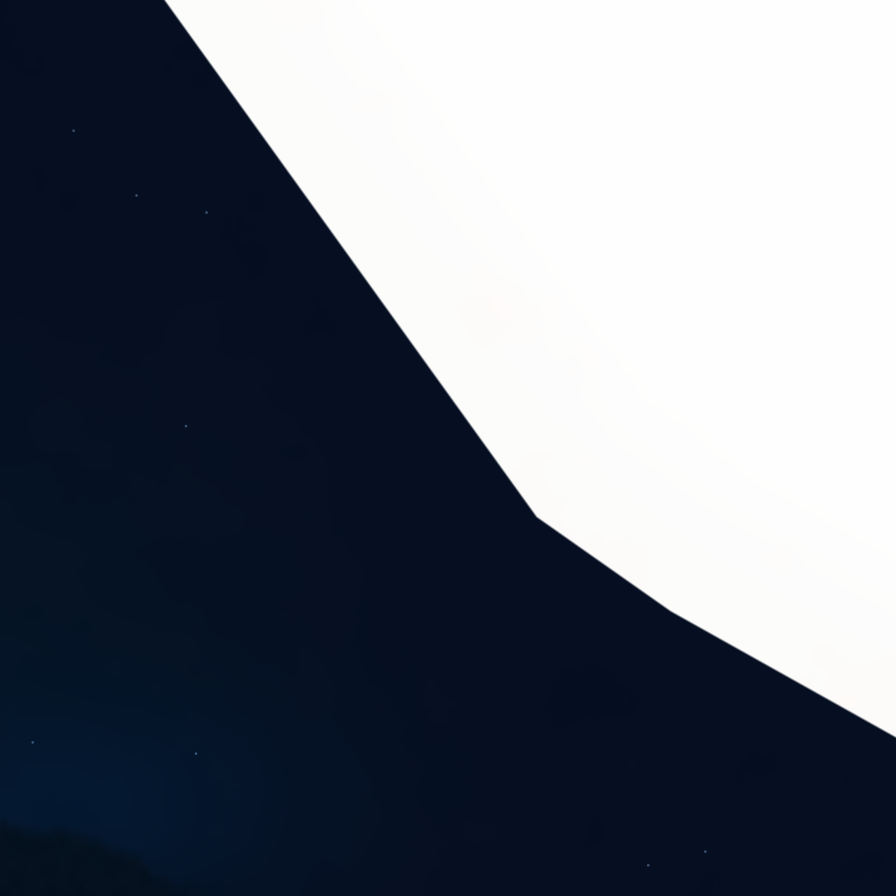
A three.js fragment shader for this background:

```glsl
// A night sky cut by a bright, convex white panel at the upper right.
// The panel is an intersection of half-planes; the sky is a gradient with
// a low blue glow, faint hashed stars and a soft noisy treeline.

varying vec2 vUv;

const vec3 NIGHT = vec3(0.022, 0.058, 0.130);
const vec3 TEAL = vec3(0.018, 0.082, 0.145);
const vec3 HORIZON_BLUE = vec3(0.012, 0.098, 0.195);
const vec3 TREE_DARK = vec3(0.016, 0.060, 0.105);
const vec3 STAR_TINT = vec3(0.22, 0.27, 0.32);
const vec3 PAPER = vec3(0.988, 0.988, 0.986);
const vec3 WARM_PAPER = vec3(0.995, 0.983, 0.974);
const float EDGE_SOFTNESS = 0.0016;

float hash(vec2 p) {
  vec3 q = fract(p.xyx * 0.1031);
  q += dot(q, q.yzx + 33.33);
  return fract((q.x + q.y) * q.z);
}

float valueNoise(vec2 p) {
  vec2 cell = floor(p);
  vec2 f = fract(p);
  f = f * f * (3.0 - 2.0 * f);
  float low = mix(hash(cell), hash(cell + vec2(1.0, 0.0)), f.x);
  float high = mix(hash(cell + vec2(0.0, 1.0)), hash(cell + 1.0), f.x);
  return mix(low, high, f.y);
}

float fbm(vec2 p) {
  float sum = 0.0;
  float amplitude = 0.5;
  for (int i = 0; i < 4; i++) {
    sum += amplitude * valueNoise(p);
    p = p * 2.03 + 17.0;
    amplitude *= 0.5;
  }
  return sum;
}

// Signed distance to the line a-b, positive on its left side.
float sideOf(vec2 p, vec2 a, vec2 b) {
  vec2 along = normalize(b - a);
  return dot(p - a, vec2(-along.y, along.x));
}

// Distance inside the panel, positive within it.
float panelDistance(vec2 p) {
  vec2 top = vec2(0.1836, 1.0);
  vec2 corner = vec2(0.599, 0.423);
  vec2 bend = vec2(0.7487, 0.3177);
  vec2 right = vec2(1.0, 0.177);
  float steep = sideOf(p, top, corner);
  float middle = sideOf(p, corner, bend);
  float shallow = sideOf(p, bend, right);
  return min(steep, min(middle, shallow));
}

float glow(vec2 p, vec2 center, vec2 radius) {
  vec2 d = (p - center) / radius;
  return exp(-dot(d, d));
}

// One small star in a few of the grid cells.
float stars(vec2 p, float cells, float density) {
  vec2 cell = floor(p * cells);
  vec2 offset = 0.2 + 0.6 * vec2(hash(cell + 5.0), hash(cell + 41.0));
  float present = step(1.0 - density, hash(cell + 13.0));
  float d = length(p - (cell + offset) / cells);
  return present * (1.0 - smoothstep(0.0005, 0.0022, d));
}

vec3 skyColor(vec2 p) {
  // Wide teal haze, then the brighter blue near the horizon
  vec3 color = mix(NIGHT, TEAL, 0.75 * glow(p, vec2(-0.02, 0.30), vec2(0.30, 0.24)));
  color = mix(color, HORIZON_BLUE, 0.85 * glow(p, vec2(0.08, 0.10), vec2(0.24, 0.13)));
  color += 0.008 * (fbm(p * 14.0) - 0.47);
  color += STAR_TINT * stars(p, 16.0, 0.06);

  // Blurred treeline in the lower left corner
  float ridge = 0.075 - 0.065 * smoothstep(0.06, 0.22, p.x);
  ridge += 0.035 * (fbm(vec2(p.x * 32.0, 3.0)) - 0.47);
  float trees = 1.0 - smoothstep(-0.012, 0.012, p.y - ridge);
  trees *= 1.0 - smoothstep(0.16, 0.26, p.x);
  vec3 foliage = TREE_DARK + 0.025 * (fbm(p * 55.0) - 0.47);
  return mix(color, foliage, 0.85 * trees);
}

// Faint mottling by the edge that clears to white further in.
vec3 panelColor(vec2 p, float inside) {
  float mottling = smoothstep(0.45, 0.75, fbm(p * 9.0 + 4.0));
  vec3 color = mix(PAPER, WARM_PAPER, mottling);
  return mix(color, vec3(0.997), smoothstep(0.06, 0.24, inside));
}

void main() {
  float inside = panelDistance(vUv);
  float coverage = smoothstep(-EDGE_SOFTNESS, EDGE_SOFTNESS, inside);
  vec3 color = mix(skyColor(vUv), panelColor(vUv, inside), coverage);
  gl_FragColor = vec4(color, 1.0);
}
```
